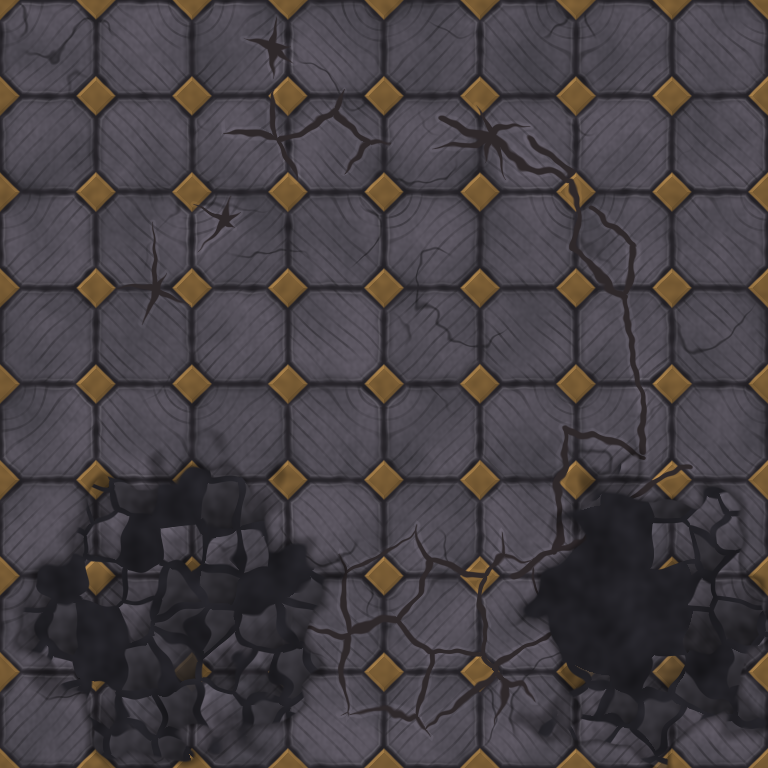
Give the GLSL for this texture, as a Shadertoy shader.

```glsl
// Worn stone floor: eight by eight clipped tiles with gold diamonds at the corners.
// Each tile carries carved grain bent into rings; cracks, gouges and two rubble
// pits are laid over it with gradient noise, tapered segments and Voronoi cells.

#define REPEATS 8.0
#define DIAMOND 0.205
#define CLIP 0.255
#define GROOVE 0.024
#define GRAIN_LINES 9.0
#define RUBBLE_SCALE 19.0
#define STONE_LIGHT vec3(0.355, 0.335, 0.375)
#define STONE_DARK vec3(0.265, 0.255, 0.285)
#define JOINT vec3(0.15, 0.14, 0.16)
#define SOIL vec3(0.125, 0.122, 0.142)
#define GOLD vec3(0.46, 0.35, 0.20)
#define CRACK vec3(0.18, 0.155, 0.165)

vec2 hash2(vec2 p) {
    vec3 q = fract(p.xyx * vec3(0.1031, 0.1030, 0.0973));
    q += dot(q, q.yzx + 33.33);
    return fract((q.xx + q.yz) * q.zy);
}

float corner(vec2 cell, vec2 f, vec2 o) {
    return dot(hash2(cell + o) * 2.0 - 1.0, f - o);
}

// Gradient noise, roughly -0.6 to 0.6
float noise(vec2 p) {
    vec2 i = floor(p), f = p - i;
    vec2 u = f * f * f * (f * (f * 6.0 - 15.0) + 10.0);
    return mix(mix(corner(i, f, vec2(0, 0)), corner(i, f, vec2(1, 0)), u.x),
               mix(corner(i, f, vec2(0, 1)), corner(i, f, vec2(1, 1)), u.x), u.y);
}

// Border distance, cell random value, offset from the cell centre
vec4 voronoi(vec2 p) {
    vec2 i = floor(p), f = p - i, near = vec2(9.0), next = vec2(9.0), id = i;
    for (int y = -1; y <= 1; y++)
    for (int x = -1; x <= 1; x++) {
        vec2 o = vec2(x, y), r = o + 0.15 + 0.7 * hash2(i + o) - f;
        if (dot(r, r) < dot(near, near)) { next = near; near = r; id = i + o; }
        else if (dot(r, r) < dot(next, next)) next = r;
    }
    float border = dot(0.5 * (near + next), normalize(next - near));
    return vec4(border, hash2(id + 71.0).x, -near);
}

// Distance to a segment whose half width goes from w.x to w.y
float taper(vec2 p, vec2 a, vec2 b, vec2 w) {
    vec2 d = b - a;
    float h = clamp(dot(p - a, d) / dot(d, d), 0.0, 1.0);
    return length(p - a - d * h) - mix(w.x, w.y, h);
}

// Star-shaped gouge with uneven arms
float gouge(vec2 p, vec2 c, float size) {
    float d = 1.0;
    for (float k = 0.0; k < 5.0; k++) {
        vec2 rnd = hash2(c * 90.0 + k);
        float a = 1.257 * k + rnd.x;
        d = min(d, taper(p, c, c + size * (0.4 + rnd.y) * vec2(cos(a), sin(a)), vec2(0.006, 0.0)));
    }
    return d;
}

float inside(vec2 p, vec2 c, vec2 r) { return 1.0 - length((p - c) / r); }

float fill(float d, float soft) { return smoothstep(-soft, soft, d); }

vec3 tiles(vec2 uv, float px) {
    vec2 g = uv * REPEATS, id = floor(g), f = g - id;
    vec2 c = 0.5 - abs(f - 0.5), s = fract(g + 0.5) - 0.5, rnd = hash2(id + 5.0);
    float soft = px * REPEATS, rough = noise(g * 7.0), cloud = noise(g * 1.7);

    // Grain: rings about an upper corner, straightening with distance
    vec2 q = vec2(mod(id.x, 2.0) < 0.5 ? f.x : 1.0 - f.x, 1.0 - f.y);
    float straight = mod(id.y, 2.0) < 0.5 ? 1.0 : smoothstep(0.4, 0.75, length(q));
    float ring = mix(length(q), (q.x + q.y) * 0.707, straight);
    float wave = abs(fract(ring * GRAIN_LINES + 0.6 * cloud + rnd.x) - 0.5);
    float grain = (1.0 - smoothstep(0.03, 0.16, wave)) * (0.5 + noise(g * 3.0 + 9.0));
    vec3 stone = mix(STONE_DARK, STONE_LIGHT, clamp(0.6 + cloud + 0.3 * rough + 0.3 * (rnd.y - 0.5), 0.0, 1.0));
    stone *= 1.0 - 0.28 * grain + 0.1 * noise(g * vec2(22.0, 18.0));

    // Hairline fractures in some places
    float hair = abs(noise(g * 1.3 + 31.0) + 0.08 * rough);
    stone *= 1.0 - 0.35 * (1.0 - smoothstep(0.0, 0.025, hair)) * smoothstep(0.05, 0.25, noise(g * 0.8 + 3.0));

    // Chipped octagon with a worn pale rim
    float d = min(min(c.x, c.y) - GROOVE, (c.x + c.y - CLIP) * 0.707) + 0.022 * rough;
    stone *= 0.78 + 0.22 * smoothstep(0.0, 0.09, d);
    stone += 0.075 * (1.0 - smoothstep(0.0, 0.018, abs(d - 0.022))) * (0.6 + cloud);
    vec3 col = mix(JOINT * (1.0 + 0.4 * rough), stone, fill(d, soft + 0.008));

    // Bevelled diamond
    float m = (DIAMOND - abs(s.x) - abs(s.y)) * 0.707 + 0.006 * rough;
    float facet = dot(sign(s), vec2(-0.5, 0.5));
    vec3 gold = GOLD * (1.0 + 0.15 * noise(g * 9.0) + 0.25 * s.y);
    gold *= 1.0 + (0.12 + 0.2 * facet) * (1.0 - smoothstep(0.025, 0.035, m));
    return mix(col, gold, fill(m, soft));
}

float cracks(vec2 uv) {
    vec2 p = uv + 0.022 * vec2(noise(uv * 15.0), noise(uv * 15.0 + 40.0))
                + 0.007 * vec2(noise(uv * 55.0), noise(uv * 55.0 + 17.0));
    vec2 w = vec2(0.0035, 0.0045);
    float d = taper(p, vec2(0.58, 0.84), vec2(0.75, 0.76), w.yx);
    d = min(d, taper(p, vec2(0.69, 0.82), vec2(0.75, 0.77), w));
    d = min(d, taper(p, vec2(0.75, 0.76), vec2(0.75, 0.68), w));
    d = min(d, taper(p, vec2(0.77, 0.73), vec2(0.83, 0.68), w));
    d = min(d, taper(p, vec2(0.75, 0.68), vec2(0.81, 0.61), w));
    d = min(d, taper(p, vec2(0.83, 0.68), vec2(0.81, 0.62), w));
    d = min(d, taper(p, vec2(0.81, 0.61), vec2(0.84, 0.42), w));
    d = min(d, taper(p, vec2(0.84, 0.41), vec2(0.74, 0.44), w));
    d = min(d, taper(p, vec2(0.74, 0.44), vec2(0.72, 0.28), w));
    d = min(d, taper(p, vec2(0.89, 0.39), vec2(0.67, 0.25), w));
    d = min(d, gouge(p, vec2(0.36, 0.94), 0.035));
    d = min(d, gouge(p, vec2(0.21, 0.63), 0.055));
    d = min(d, gouge(p, vec2(0.29, 0.71), 0.045));
    d = min(d, gouge(p, vec2(0.63, 0.82), 0.045));
    // Crack webs limited to two worn areas
    float worn = max(inside(p, vec2(0.56, 0.18), vec2(0.20, 0.15)), inside(p, vec2(0.40, 0.83), vec2(0.12, 0.07)));
    float web = voronoi(p * 11.0).x / 11.0 - 0.004 * smoothstep(0.0, 0.4, worn);
    return min(d, web + 0.02 * (1.0 - smoothstep(-0.05, 0.1, worn)));
}

void mainImage(out vec4 fragColor, in vec2 fragCoord) {
    vec2 uv = fragCoord / iResolution.xy;
    float px = 1.0 / iResolution.y;
    vec3 ground = tiles(uv, px), col = ground;

    // Cracks with a faint pale lip
    float d = cracks(uv);
    col *= 1.0 + 0.12 * (1.0 - smoothstep(0.001, 0.004, abs(d - 0.002)));
    col = mix(CRACK, col, fill(d, px));

    // Rubble: tilted chunks of floor lying in dark soil
    float pit = max(inside(uv, vec2(0.225, 0.205), vec2(0.175, 0.185)), inside(uv, vec2(0.845, 0.20), vec2(0.145, 0.165)));
    pit += 0.5 * noise(uv * 9.0) + 0.35 * noise(uv * 26.0);
    vec4 v = voronoi(uv * RUBBLE_SCALE + 0.5 * vec2(noise(uv * 24.0), noise(uv * 24.0 + 8.0)));
    float hollow = 1.0 - smoothstep(0.06, 0.15, length(uv - vec2(0.80, 0.22)));
    float chunk = fill(v.x - mix(0.17, 0.05, v.y), px * RUBBLE_SCALE) * step(0.15 + 0.72 * hollow, v.y);
    float tilt = 0.85 + 0.55 * dot(v.zw, vec2(-0.5, 0.7)) + 0.25 * noise(uv * 70.0);
    vec3 rubble = mix(STONE_DARK * 0.8, ground, smoothstep(0.45, 0.75, v.y)) * tilt;
    vec3 soil = SOIL * (1.0 + 0.5 * noise(uv * 20.0) + 0.2 * noise(uv * 60.0));
    col *= 1.0 - 0.35 * smoothstep(-0.15, 0.0, pit);
    col = mix(col, mix(soil, rubble, chunk), fill(pit, 0.02 + 4.0 * px));

    fragColor = vec4(clamp(col, 0.0, 1.0), 1.0);
}
```
